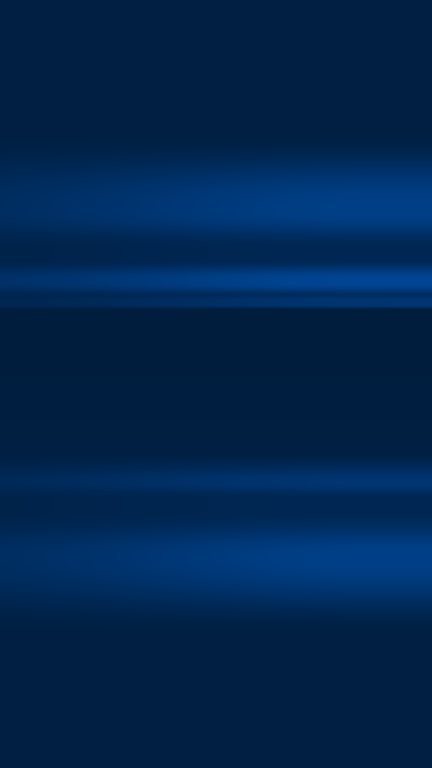
Write a Shadertoy shader that draws this background.

```glsl
// Soft horizontal streaks of blue light on a deep navy ground.
// Each streak is a product of two smooth edges; all of them share
// a sideways falloff that is dim at the left and brightest near the right.

// Streak with a soft lower edge (edges.x to y) and upper edge (edges.z to w).
float streak(float y, vec4 edges) {
    return smoothstep(edges.x, edges.y, y) * (1.0 - smoothstep(edges.z, edges.w, y));
}

void mainImage(out vec4 fragColor, in vec2 fragCoord) {
    vec2 uv = fragCoord / iResolution.xy;
    float y = uv.y;

    // Sideways falloff, with a later start for the thin streaks
    float sweep = mix(0.42, 1.0, smoothstep(-0.15, 0.85, uv.x));
    float lateSweep = mix(0.25, 1.0, smoothstep(0.0, 0.95, uv.x));

    // Upper group: broad glow, bright bar, thin line with a crisp base
    float upper = 0.20 * streak(y, vec4(0.596, 0.602, 0.72, 0.84));
    upper += 0.56 * streak(y, vec4(0.678, 0.722, 0.738, 0.825));
    upper += 0.70 * streak(y, vec4(0.612, 0.631, 0.637, 0.662));
    float thin = 0.34 * streak(y, vec4(0.597, 0.603, 0.609, 0.618));

    // Lower group: faint fringe, narrow bar, broad glow
    float lower = 0.20 * streak(y, vec4(0.16, 0.28, 0.392, 0.412));
    lower += 0.33 * streak(y, vec4(0.352, 0.371, 0.374, 0.398));
    lower += 0.57 * streak(y, vec4(0.175, 0.268, 0.278, 0.333));

    float light = (upper + lower) * sweep + thin * lateSweep;

    // Navy ground, slightly darker between the two groups
    vec3 navy = vec3(0.0, 0.122, 0.258);
    navy *= 1.0 - 0.07 * streak(y, vec4(0.40, 0.56, 0.595, 0.603));
    vec3 color = mix(navy, vec3(0.0, 0.285, 0.61), light);

    fragColor = vec4(color, 1.0);
}
```
